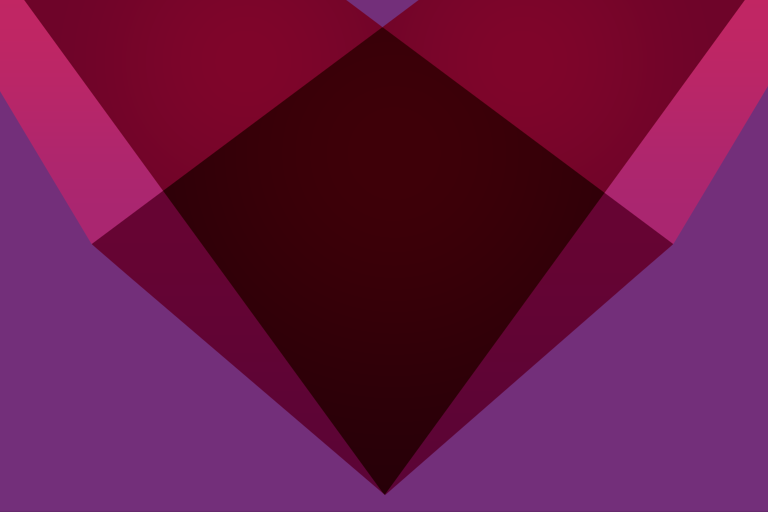
Give the GLSL for this background, as a Shadertoy shader.

```glsl
// A folded translucent ribbon: two crossing bands form a dark kite on flat violet.
// Mirrored half-planes give every edge; overlapping masks choose the panel colour,
// and soft radial and vertical gradients shade each panel.

const vec3 VIOLET       = vec3(0.451, 0.184, 0.478);
const vec3 PINK_HIGH    = vec3(0.755, 0.150, 0.390);
const vec3 PINK_LOW     = vec3(0.665, 0.150, 0.440);
const vec3 CRIMSON_GLOW = vec3(0.500, 0.020, 0.165);
const vec3 CRIMSON_EDGE = vec3(0.430, 0.016, 0.160);
const vec3 PLUM_HIGH    = vec3(0.400, 0.016, 0.200);
const vec3 PLUM_LOW     = vec3(0.360, 0.016, 0.210);
const vec3 KITE_GLOW    = vec3(0.245, 0.000, 0.030);
const vec3 KITE_EDGE    = vec3(0.150, 0.000, 0.030);

// Coverage of the area above the line through anchor with the given slope.
float above(vec2 p, vec2 anchor, float slope, float pixel) {
    vec2 d = p - anchor;
    float dist = (d.y - slope * d.x) / sqrt(1.0 + slope * slope);
    return smoothstep(-0.7 * pixel, 0.7 * pixel, dist);
}

// Reflects the plane about a vertical axis.
vec2 mirror(vec2 p, float axis) {
    return vec2(abs(p.x - axis), p.y);
}

// Radial blend from a glow colour to an edge colour.
vec3 radial(vec2 p, vec2 centre, float radius, vec3 glow, vec3 edge) {
    return mix(glow, edge, smoothstep(0.0, 1.0, length(p - centre) / radius));
}

void mainImage(out vec4 fragColor, in vec2 fragCoord) {
    // Height is one unit, x is zero in the middle
    float pixel = 1.0 / iResolution.y;
    vec2 p = (fragCoord - vec2(0.5 * iResolution.x, 0.0)) * pixel;

    // The fold leans slightly away from the axis of the V
    float lean = max(0.0025 - 0.012 * p.y, -0.003);
    vec2 fold = mirror(p, lean);
    vec2 vee = mirror(p, 0.001);

    // Key corners
    vec2 tip = vec2(0.0, 0.033);
    vec2 apex = vec2(0.0, 0.947);
    vec2 shoulder = vec2(0.568, 0.523);

    // Masks
    float lower = above(fold, tip, 0.863, pixel);
    float outer = above(fold, shoulder, 1.67, pixel);
    float notch = above(fold, apex, 0.75, pixel);
    float upper = above(fold, apex, -0.746, pixel);
    float inner = above(vee, tip, 1.374, pixel);
    float ribbon = lower * outer * (1.0 - notch);

    // Panel shading
    vec3 pink = mix(PINK_LOW, PINK_HIGH, smoothstep(0.55, 1.0, p.y));
    vec3 plum = mix(PLUM_LOW, PLUM_HIGH, smoothstep(0.05, 0.6, p.y));
    vec3 crimson = radial(vee, vec2(0.27, 0.88), 0.42, CRIMSON_GLOW, CRIMSON_EDGE);
    vec3 kite = radial(p, vec2(0.02, 0.70), 0.75, KITE_GLOW, KITE_EDGE);

    // Composition
    vec3 side = mix(plum, pink, upper);
    vec3 middle = mix(kite, crimson, upper);
    vec3 colour = mix(VIOLET, mix(side, middle, inner), ribbon);

    // Faint dark rim along the bottom
    colour *= mix(0.88, 1.0, smoothstep(0.0, 0.004, p.y));
    fragColor = vec4(colour, 1.0);
}
```
